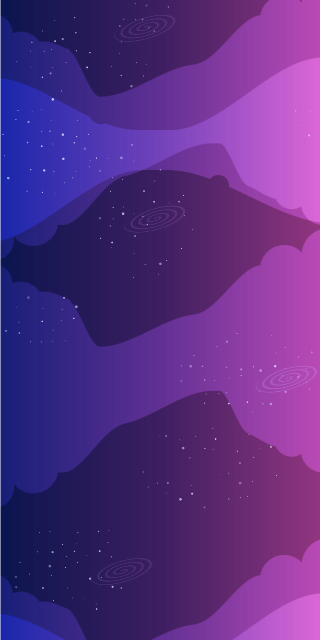
Give the GLSL for this background, as a WebGL 2 fragment shader.

```glsl
#version 300 es
precision highp float;

uniform vec2 u_resolution;
out vec4 fragColor;

// Layout is measured on an artboard with y pointing down
const vec2 ARTBOARD = vec2(384.0, 768.0);
const float CLOUD_TOP_1 = -300.0, CLOUD_BASE_1 = -297.0, CLOUD_TOP_3 = 372.0;
const float RIBBON_REPEAT = 643.0;
const float STRIP_WIDTH = 8.0, STRIP_AMOUNT = 0.5;
const float STAR_CELL = 14.0, STAR_DENSITY = 0.5;
const float GALAXY_TURNS = 4.0, GALAXY_TILT = 0.28;
const vec2 GALAXY_SIZE = vec2(40.0, 14.0);

// Left, middle and right colours of the three depths
const vec3 NIGHT_L = vec3(0.04, 0.08, 0.31), NIGHT_M = vec3(0.24, 0.12, 0.38), NIGHT_R = vec3(0.57, 0.21, 0.50);
const vec3 CLOUD_L = vec3(0.09, 0.12, 0.47), CLOUD_M = vec3(0.38, 0.19, 0.58), CLOUD_R = vec3(0.73, 0.29, 0.71);
const vec3 GLOW_L = vec3(0.10, 0.15, 0.67), GLOW_M = vec3(0.45, 0.26, 0.73), GLOW_R = vec3(0.86, 0.40, 0.84);
const vec3 STAR_COLOR = vec3(0.88, 0.86, 1.0);
const vec3 GALAXY_COLOR = vec3(0.72, 0.50, 0.90);

// Star groups: centre, radii
const vec4 GROUPS[9] = vec4[9](
    vec4(70, 65, 60, 48), vec4(75, 180, 90, 62), vec4(175, 262, 58, 78),
    vec4(165, 45, 50, 60), vec4(358, 152, 26, 24), vec4(50, 380, 50, 38),
    vec4(300, 447, 86, 52), vec4(250, 558, 86, 52), vec4(85, 680, 78, 56));

// Galaxies: centre, opacity
const vec3 GALAXIES[4] = vec3[4](
    vec3(175, 33, 0.16), vec3(187, 262, 0.18), vec3(345, 454, 0.40), vec3(147, 685, 0.16));

float circle(vec2 p, float x, float y, float radius) {
    return length(p - vec2(x, y)) - radius;
}

float coverage(float d) {
    return clamp(0.5 - d / max(fwidth(d), 1e-4), 0.0, 1.0);
}

vec3 ramp(vec3 left, vec3 middle, vec3 right, float t) {
    return t < 0.5 ? mix(left, middle, t * 2.0) : mix(middle, right, t * 2.0 - 1.0);
}

// Upper outline of a cloud band, negative below it
float cloudTop(vec2 p) {
    float h = 350.0 + 10.0 * smoothstep(55.0, 90.0, p.x) + 56.0 * smoothstep(80.0, 120.0, p.x)
        - 39.0 * smoothstep(120.0, 240.0, p.x) - 59.0 * smoothstep(232.0, 315.0, p.x);
    float left = min(circle(p, -8.0, 340.0, 23.0), circle(p, 25.0, 365.0, 27.0));
    float right = min(circle(p, 341.0, 323.0, 29.0), circle(p, 394.0, 306.0, 32.0));
    return min(h - p.y, min(left, right));
}

// Lower outline of a cloud band, negative above it
float cloudBase(vec2 p) {
    float h = 567.0 - 57.0 * smoothstep(75.0, 150.0, p.x) - 41.0 * smoothstep(135.0, 255.0, p.x)
        + 48.0 * smoothstep(263.0, 297.0, p.x) + 19.0 * smoothstep(285.0, 335.0, p.x);
    float left = min(circle(p, -9.0, 584.0, 26.0), circle(p, 40.0, 562.0, 30.0));
    float right = min(circle(p, 350.0, 527.0, 21.0), circle(p, 388.0, 540.0, 27.0));
    return min(p.y - h, min(left, right));
}

// Smooth ribbon edges, each with one small notch
float ribbonTop(vec2 p) {
    float h = 93.0 + 63.0 * smoothstep(-10.0, 165.0, p.x) - 87.0 * smoothstep(205.0, 388.0, p.x);
    return max(h - p.y, -circle(p, 121.0, 135.0, 14.0));
}

float ribbonBase(vec2 p) {
    float h = 292.0 - 88.0 * smoothstep(-20.0, 172.0, p.x) + 64.0 * smoothstep(200.0, 400.0, p.x);
    return max(p.y - h, -circle(p, 262.0, 223.0, 13.0));
}

vec3 hash3(vec2 cell) {
    vec3 q = fract(cell.xyx * vec3(0.1031, 0.1030, 0.0973));
    q += dot(q, q.yxz + 33.33);
    return fract((q.xxy + q.yzz) * q.zyx);
}

// One jittered star per cell, kept only inside the groups
float stars(vec2 p, float px) {
    vec2 cell = floor(p / STAR_CELL);
    vec3 rnd = hash3(cell + 7.0);
    vec3 look = hash3(cell + 91.0);
    vec2 centre = (cell + 0.2 + 0.6 * rnd.xy) * STAR_CELL;
    float present = 0.0;
    for (int i = 0; i < 9; i++) {
        vec2 q = (centre - GROUPS[i].xy) / GROUPS[i].zw;
        present = max(present, step(dot(q, q), 1.0));
    }
    float radius = mix(0.5, 1.7, look.x * look.x * look.x);
    float disc = 1.0 - smoothstep(radius - 0.5 * px, radius + 0.5 * px, length(p - centre));
    return disc * present * step(rnd.z, STAR_DENSITY) * mix(0.25, 0.85, look.y);
}

// Thin tilted spiral
float galaxy(vec2 p, float px) {
    float c = cos(GALAXY_TILT), s = sin(GALAXY_TILT);
    vec2 q = vec2(c * p.x - s * p.y, s * p.x + c * p.y) / GALAXY_SIZE;
    float r = length(q);
    float phase = r * GALAXY_TURNS - atan(q.y, q.x + 1e-5) / 6.28318;
    float d = abs(fract(phase) - 0.5) * GALAXY_SIZE.y / GALAXY_TURNS;
    return (1.0 - smoothstep(0.1, 0.3 + 0.5 * px, d)) * (1.0 - smoothstep(0.95, 1.02, r));
}

void main() {
    vec2 uv = gl_FragCoord.xy / u_resolution;
    vec2 p = vec2(uv.x, 1.0 - uv.y) * ARTBOARD;
    float px = ARTBOARD.x / u_resolution.x;

    // Overlapping clouds and ribbons make the brightest depth
    vec2 top1 = vec2(0.0, CLOUD_TOP_1), base1 = vec2(0.0, CLOUD_BASE_1);
    float cloud1 = coverage(cloudTop(p - top1)) * coverage(cloudBase(p - base1));
    float cloud2 = coverage(cloudTop(p)) * coverage(cloudBase(p));
    float cloud3 = coverage(cloudTop(p - vec2(0.0, CLOUD_TOP_3)));
    float ribbon1 = coverage(ribbonTop(p)) * coverage(ribbonBase(p));
    float ribbon3 = coverage(ribbonTop(p - vec2(0.0, RIBBON_REPEAT)));
    float cloud = max(max(cloud1, ribbon1), max(cloud2, cloud3));
    float glow = max(min(cloud1, ribbon1), ribbon3);

    // Faintly stepped horizontal gradients
    float strip = (floor(p.x / STRIP_WIDTH) + 0.5) * STRIP_WIDTH;
    float t = mix(p.x, strip, STRIP_AMOUNT) / ARTBOARD.x;
    vec3 color = ramp(NIGHT_L, NIGHT_M, NIGHT_R, t);
    color = mix(color, ramp(CLOUD_L, CLOUD_M, CLOUD_R, t), cloud);
    color = mix(color, ramp(GLOW_L, GLOW_M, GLOW_R, t), glow);

    for (int i = 0; i < 4; i++)
        color = mix(color, GALAXY_COLOR, GALAXIES[i].z * galaxy(p - GALAXIES[i].xy, px));
    color = mix(color, STAR_COLOR, stars(p, px));

    // Pale left rim
    color = mix(color, vec3(1.0), clamp((1.0 - p.x) / px + 0.5, 0.0, 1.0) * 0.6);
    fragColor = vec4(color, 1.0);
}
```
